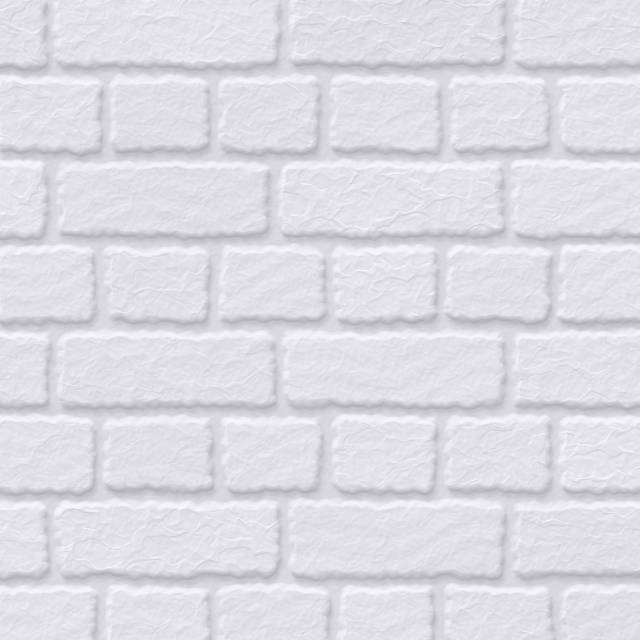
Give the GLSL for this texture, as a Shadertoy shader.

```glsl
// Whitewashed brick wall: alternating courses of long and short bricks in relief.

const float COURSE_HEIGHT = 0.1328;
const float TOP_JOINT = 0.112;      // first joint, measured from the top
const float LONG_BRICK = 0.3555;
const float HALF_JOINT = 0.0092;

float hash(vec2 p) {
    return fract(sin(dot(p, vec2(127.1, 311.7))) * 43758.5);
}

vec2 hash2(vec2 p) {
    return vec2(hash(p), hash(p + 17.3));
}

// Distance to the nearest scattered point, in cells
float cellular(vec2 p) {
    vec2 cell = floor(p), f = fract(p);
    float nearest = 4.0;
    for (int y = -1; y <= 1; y++)
    for (int x = -1; x <= 1; x++) {
        vec2 o = vec2(x, y);
        vec2 r = o + hash2(cell + o) - f;
        nearest = min(nearest, dot(r, r));
    }
    return sqrt(nearest);
}

// Layered sines that bend straight lines
vec2 wobble(vec2 p) {
    vec2 a = sin(p.yx * vec2(31.0, 23.0) + 2.0 * sin(p * 14.0));
    vec2 b = sin(p.yx * vec2(83.0, 71.0) + 2.0 * sin(p * 47.0 + 1.3));
    return a + 0.5 * b;
}

float roundedBox(vec2 p, vec2 halfSize, float radius) {
    vec2 q = abs(p) - halfSize + radius;
    return length(max(q, 0.0)) + min(max(q.x, q.y), 0.0) - radius;
}

// Horizontal place of an upright joint, slightly irregular
float jointX(float column, float row, float start, float width) {
    return start + column * width + 0.016 * (hash(vec2(column, row + 5.0)) - 0.5);
}

// Signed distance to the worn brick outline; id names the brick
float brickDistance(vec2 p, out vec2 id) {
    vec2 q = p + 0.0017 * wobble(p);
    float course = (1.0 - q.y - TOP_JOINT) / COURSE_HEIGHT;
    float row = floor(course);
    bool isLong = mod(row, 2.0) > 0.5;
    float width = isLong ? LONG_BRICK : 0.5 * LONG_BRICK;
    float start = isLong ? 0.082 : 0.1615;

    float column = floor((q.x - start) / width);
    if (q.x < jointX(column, row, start, width)) column -= 1.0;
    else if (q.x > jointX(column + 1.0, row, start, width)) column += 1.0;
    float left = jointX(column, row, start, width);
    float right = jointX(column + 1.0, row, start, width);
    id = vec2(column, row);

    vec2 center = vec2(0.5 * (left + right), (0.5 - fract(course)) * COURSE_HEIGHT);
    vec2 local = vec2(q.x - center.x, center.y);
    vec2 halfSize = 0.5 * vec2(right - left, COURSE_HEIGHT) - HALF_JOINT;
    halfSize -= 0.003 * hash2(id + 9.0);
    float chips = cellular(p * 48.0) - 0.45;
    return roundedBox(local, halfSize, 0.013) + 0.0075 * chips;
}

// Relief of bricks, mortar and paint
float wallHeight(vec2 p) {
    vec2 id;
    float face = smoothstep(0.006, -0.008, brickDistance(p, id));
    float wear = hash(id + 3.0);
    vec2 w = p + 0.004 * wobble(p * 2.3);
    float lump = cellular(w * 43.0);
    float lumps = 0.0042 * lump * lump;
    float grain = 0.0016 * cellular(w * 105.0);
    float flakes = 0.0022 * wear * smoothstep(0.52, 0.62, cellular(w * vec2(20.0, 33.0)));
    float strokes = 0.0008 * (1.0 - wear) * sin(dot(p, vec2(-30.0, 165.0)) + 3.0 * sin(p.x * 23.0));
    float surface = lumps * mix(0.5, 1.0, wear) + grain + (flakes + strokes) * face;
    return 0.011 * face + surface * mix(0.4, 1.0, face);
}

void mainImage(out vec4 fragColor, in vec2 fragCoord) {
    vec2 p = fragCoord / iResolution.y;

    // Slope towards a light at the upper left
    float e = 0.0016;
    float h = wallHeight(p);
    vec2 slope = vec2(wallHeight(p + vec2(e, 0.0)), wallHeight(p + vec2(0.0, e))) - h;
    float light = -dot(slope / e, vec2(-0.4, 1.0));

    // Soft shadow cast by the bricks into the joints
    vec2 id, casterId;
    float face = smoothstep(0.005, -0.005, brickDistance(p, id));
    float caster = brickDistance(p + vec2(-0.004, 0.011), casterId);
    float shadow = smoothstep(0.008, -0.006, caster) * (1.0 - face);

    // Paint tone, with faint stains and a shift per brick
    float tone = mix(0.85, 0.883 + 0.014 * (hash(id) - 0.5), face);
    tone += 0.004 * wobble(p * 0.4).x;
    tone += 0.085 * tanh(light) - 0.085 * shadow;
    tone = clamp(tone, 0.68, 0.96);
    fragColor = vec4(tone, tone - 0.002, tone + 0.018, 1.0);
}
```
